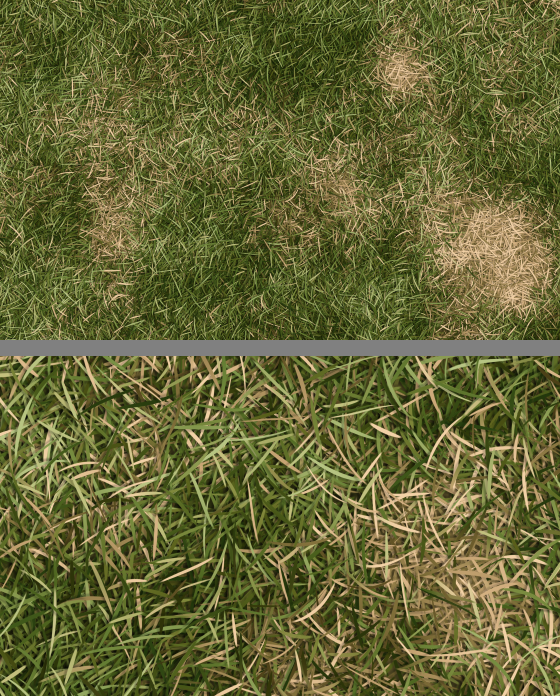
Top: the whole. Bottom: its middle third, enlarged.
Write a WebGL 1 fragment shader that draws this texture.

```glsl
precision highp float;
uniform vec2 u_resolution;

#define LAYERS 26
#define FINE_CELL 0.018
#define LONG_CELL 0.042
#define BLADE_WIDTH 0.0017
#define SPREAD 2.4
#define SHADOW 0.24
#define TONE_GAIN 1.15
#define CLUMP_CONTRAST 0.75

float hash(vec2 p) {
  return fract(sin(dot(p, vec2(127.1, 311.7))) * 43758.5453);
}

vec4 hash4(vec2 p) {
  return fract(sin(dot(p, vec2(127.1, 311.7)) + vec4(0.0, 1.7, 3.1, 5.3)) * 43758.5453);
}

float noise(vec2 p) {
  vec2 i = floor(p), f = fract(p);
  f = f * f * (3.0 - 2.0 * f);
  vec2 e = vec2(1.0, 0.0);
  return mix(mix(hash(i), hash(i + e.xy), f.x),
             mix(hash(i + e.yx), hash(i + e.xx), f.x), f.y);
}

float fbm(vec2 p) {
  float sum = 0.0, amp = 0.533;
  for (int i = 0; i < 4; i++) {
    sum += amp * noise(p);
    p = mat2(1.6, 1.2, -1.2, 1.6) * p + 5.3;
    amp *= 0.5;
  }
  return sum;
}

float bump(vec2 p, vec2 center, vec2 radius) {
  vec2 q = (p - center) / radius;
  return exp(-dot(q, q));
}

// Share of withered blades: one bare area, weaker spots, ragged by noise
float dryness(vec2 p) {
  vec2 q = p + 0.10 * (vec2(noise(p * 9.0), noise(p * 9.0 + 40.0)) - 0.5);
  float d = 0.13 + 0.9 * (fbm(p * 6.0 + 3.0) - 0.5);
  d += 0.92 * bump(q, vec2(1.47, 0.25), vec2(0.19, 0.21));
  d += 0.36 * bump(q, vec2(0.22, 0.50), vec2(0.20, 0.24));
  d += 0.34 * bump(q, vec2(0.33, 0.19), vec2(0.16, 0.11));
  d += 0.60 * bump(q, vec2(1.20, 0.77), vec2(0.09, 0.08));
  d += 0.32 * bump(q, vec2(0.93, 0.46), vec2(0.13, 0.11));
  return smoothstep(-0.08, 0.98, d);
}

vec3 ramp(vec3 a, vec3 b, vec3 c, vec3 d, float t) {
  t = clamp(t, 0.0, 1.0) * 3.0;
  vec3 low = mix(a, b, min(t, 1.0));
  return mix(mix(low, c, clamp(t - 1.0, 0.0, 1.0)), d, clamp(t - 2.0, 0.0, 1.0));
}

vec3 greenBlade(float tone) {
  return ramp(vec3(0.16, 0.21, 0.04), vec3(0.32, 0.38, 0.11),
              vec3(0.48, 0.54, 0.24), vec3(0.74, 0.76, 0.50), tone);
}

vec3 dryBlade(float tone) {
  return ramp(vec3(0.30, 0.25, 0.09), vec3(0.52, 0.45, 0.24),
              vec3(0.80, 0.66, 0.47), vec3(0.95, 0.82, 0.65), tone);
}

// Coverage of a stroke with soft edges
float stroke(float across, float halfWidth, float aa) {
  return 1.0 - smoothstep(-aa, aa, abs(across) - halfWidth);
}

void main() {
  vec2 p = gl_FragCoord.xy / u_resolution.y;
  float aa = 0.7 / u_resolution.y;
  float dry = dryness(p);
  float clump = CLUMP_CONTRAST * (fbm(p * 7.0 + 17.0) - 0.5);
  float lean = 1.35 + 1.8 * (noise(p * 4.0 + 9.0) - 0.5);

  // Shaded ground between the blades
  vec3 color = mix(vec3(0.14, 0.17, 0.04), vec3(0.50, 0.40, 0.24), dry);
  color *= 0.75 + 0.5 * noise(p * 130.0);

  // Blades from short and dark below to long and bright on top
  for (int i = 0; i < LAYERS; i++) {
    float layer = float(i);
    float height = layer / float(LAYERS - 1);
    float cell = mix(FINE_CELL, LONG_CELL, height);
    vec2 grid = p / cell + layer * vec2(7.31, 3.77);
    for (int y = -1; y <= 1; y++) {
      for (int x = -1; x <= 1; x++) {
        vec2 id = floor(grid) + vec2(float(x), float(y));
        vec4 place = hash4(id + layer * 17.0);
        vec4 look = hash4(id + layer * 23.0 + 71.3);
        vec2 d = (grid - id - place.xy) * cell;
        float angle = lean + (place.z - 0.5) * SPREAD * (1.0 + 0.5 * dry);
        vec2 dir = vec2(cos(angle), sin(angle));
        float along = dot(d, dir);
        float bend = (look.w - 0.5) * 6.0;
        float across = dot(d, vec2(-dir.y, dir.x)) - bend * along * along;
        float s = abs(along) / (cell * mix(0.40, 0.92, place.w));
        float width = BLADE_WIDTH * mix(0.5, 1.25, look.z) * (1.0 - 0.7 * min(s * s, 1.0));
        float body = 1.0 - smoothstep(0.75, 1.0, s);

        // Soft shadow beside the blade, then the blade itself
        float shade = body * stroke(across - 1.6 * BLADE_WIDTH * sign(dir.y), width, 2.0 * aa);
        color *= 1.0 - SHADOW * (1.0 - 0.55 * dry) * shade;
        float tone = look.x * (0.40 + 0.60 * height) * TONE_GAIN + clump * (1.0 - 0.6 * dry);
        vec3 green = greenBlade(tone) + (place.w - 0.5) * vec3(-0.06, 0.02, 0.02);
        float withered = smoothstep(-0.12, 0.12, dry * 1.1 - look.y);
        vec3 blade = mix(green, dryBlade(tone - 0.06 + 0.32 * dry), withered);
        color = mix(color, blade, body * stroke(across, width, aa));
      }
    }
  }
  gl_FragColor = vec4(clamp(color, 0.0, 1.0), 1.0);
}
```
